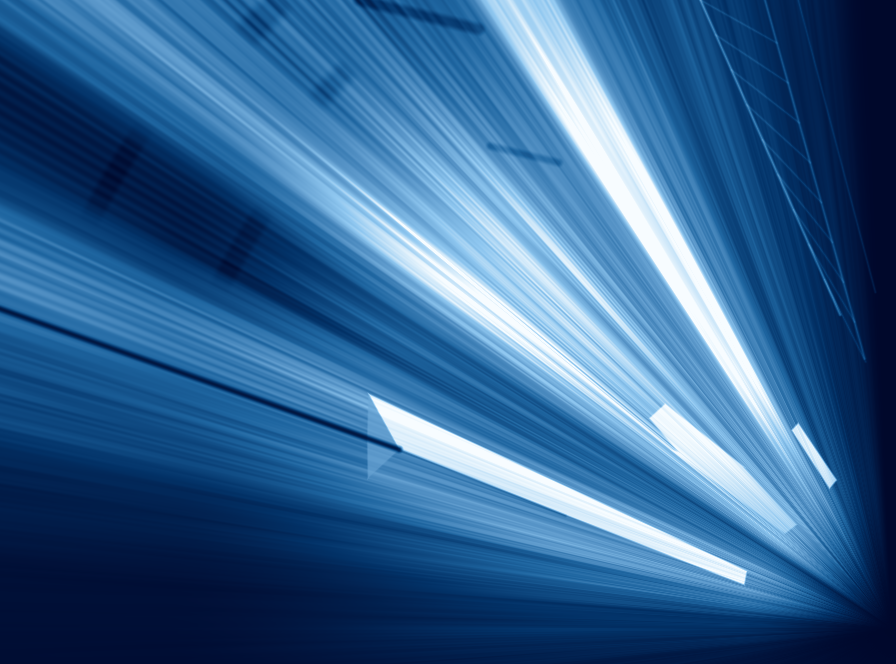
Reproduce this background procedurally as a Shadertoy shader.

```glsl
const float ASPECT = 1.347;
const vec2 VANISH = vec2(1.342, 0.053);
const float STREAK_GAIN = 0.42;
const float SLAT_PITCH = 0.011;
const float BEAM_ANGLE = 1.03;
const float GLOW_ANGLE = 0.675;
const int STRUTS = 9;

// Tones from darkest to brightest
const vec3 TONES[6] = vec3[6](
    vec3(0.00, 0.03, 0.17), vec3(0.01, 0.20, 0.41), vec3(0.12, 0.40, 0.63),
    vec3(0.34, 0.58, 0.78), vec3(0.56, 0.78, 0.94), vec3(0.97, 0.99, 1.00));

// Fan of light: angle, far brightness, near brightness
const vec3 FAN[15] = vec3[15](
    vec3(-0.25, 0.0, 0.05), vec3(0.05, 0.03, 0.18), vec3(0.17, 0.11, 0.42),
    vec3(0.27, 0.31, 0.58), vec3(0.42, 0.48, 0.66), vec3(0.46, 0.20, 0.44),
    vec3(0.53, 0.08, 0.47), vec3(0.57, 0.12, 0.34), vec3(0.61, 0.37, 0.60),
    vec3(0.67, 0.57, 0.74), vec3(0.76, 0.40, 0.70), vec3(0.90, 0.38, 0.60),
    vec3(1.10, 0.42, 0.58), vec3(1.20, 0.26, 0.33), vec3(1.42, 0.16, 0.12));
const float FAN_END = 1.53;

float hash(vec2 p) {
    vec3 q = fract(p.xyx * 0.1031);
    q += dot(q, q.yzx + 33.33);
    return fract((q.x + q.y) * q.z);
}

float noise(vec2 p) {
    vec2 i = floor(p), f = fract(p);
    f = f * f * (3.0 - 2.0 * f);
    vec2 e = vec2(1.0, 0.0);
    return mix(mix(hash(i), hash(i + e), f.x),
               mix(hash(i + e.yx), hash(i + e.xx), f.x), f.y);
}

float band(float x, float lo, float hi, float soft) {
    return smoothstep(lo - soft, lo + soft, x) * (1.0 - smoothstep(hi - soft, hi + soft, x));
}

float bump(float x, float centre, float width) {
    float d = (x - centre) / width;
    return exp(-d * d);
}

float segment(vec2 p, vec2 a, vec2 b, float width, float soft) {
    vec2 d = b - a;
    float t = clamp(dot(p - a, d) / dot(d, d), 0.0, 1.0);
    return 1.0 - smoothstep(width - soft, width + soft, length(p - a - d * t));
}

float side(vec2 p, vec2 a, vec2 b) {
    vec2 d = normalize(b - a), q = p - a;
    return d.x * q.y - d.y * q.x;
}

// Coverage of a convex quad with clockwise corners
float quad(vec2 p, vec2 a, vec2 b, vec2 c, vec2 d, float soft) {
    float dist = max(max(side(p, a, b), side(p, b, c)), max(side(p, c, d), side(p, d, a)));
    return 1.0 - smoothstep(-soft, soft, dist);
}

vec3 tone(float v) {
    vec3 colour = TONES[0];
    for (int i = 1; i < 6; i++)
        colour = mix(colour, TONES[i], clamp(v * 5.0 - float(i - 1), 0.0, 1.0));
    return colour;
}

void mainImage(out vec4 fragColor, in vec2 fragCoord) {
    vec2 p = fragCoord / iResolution.xy * vec2(ASPECT, 1.0);
    float px = 1.0 / iResolution.y;
    vec2 ray = vec2(VANISH.x - p.x, p.y - VANISH.y);
    float r = length(ray), a = atan(ray.y, ray.x);

    // Broad fan
    vec2 level = FAN[0].yz;
    for (int i = 1; i < 15; i++)
        level = mix(level, FAN[i].yz, smoothstep(FAN[i - 1].x, FAN[i].x, a));
    level *= 1.0 - smoothstep(FAN[14].x, FAN_END, a);
    float upper = smoothstep(0.2, 0.45, a);
    float v = mix(level.y, level.x, smoothstep(mix(0.4, 0.8, upper), mix(1.1, 1.25, upper), r));
    v += 0.22 * bump(a, GLOW_ANGLE, 0.04) * bump(r, 0.85, 0.33);
    v += 0.15 * bump(a, 0.79, 0.10) * bump(r, 0.75, 0.27);
    v -= 0.14 * bump(a, 0.497, 0.012) * bump(r, 0.95, 0.25);

    // Radial streaks and fine slats
    float streak = 0.40 * noise(vec2(a * 45.0, r * 1.5)) + 0.32 * noise(vec2(a * 120.0, r * 2.0))
                 + 0.28 * noise(vec2(a * 300.0, r * 3.0)) - 0.5;
    v *= 1.0 + 2.0 * STREAK_GAIN * streak;
    float slats = sin(a * 6.2832 / SLAT_PITCH);
    float ceiling = band(a, 0.74, 0.93, 0.03) * smoothstep(0.85, 1.05, r);
    float wall = band(a, 0.48, 0.58, 0.02) * smoothstep(0.95, 1.15, r);
    float rails = band(a, 0.36, 0.43, 0.01) * smoothstep(0.7, 0.9, r);
    v += slats * (0.045 * ceiling + 0.025 * wall + 0.05 * rails);

    // Cross bars on the panels
    v -= 0.05 * wall * (band(r, 1.12, 1.15, 0.006) + band(r, 1.34, 1.37, 0.006));
    v -= 0.10 * ceiling * (band(r, 1.16, 1.19, 0.01) + band(r, 1.30, 1.34, 0.01)) * band(a, 0.74, 0.80, 0.01);
    v -= 0.16 * segment(p, vec2(0.54, 1.0), vec2(0.72, 0.956), 0.008, 0.005);
    v -= 0.14 * segment(p, vec2(0.737, 0.78), vec2(0.84, 0.755), 0.005, 0.004);

    // Main beam
    float beam = band(a, BEAM_ANGLE - 0.043, BEAM_ANGLE + 0.055, 0.022);
    beam *= smoothstep(0.15, 0.46, r) * (1.0 - 0.2 * smoothstep(0.85, 1.1, r));
    v = mix(v, 1.0 + 0.35 * streak, beam);
    v *= smoothstep(0.0, 0.24, r);

    // Girders at the right
    vec2 topA = vec2(1.053, 1.0), endA = vec2(1.263, 0.526);
    vec2 topB = vec2(1.15, 1.0), endB = vec2(1.30, 0.46);
    v += 0.32 * segment(p, topA, endA, 0.0015, 1.5 * px);
    v += 0.20 * segment(p, topB, endB, 0.0015, 1.5 * px);
    v += 0.12 * segment(p, vec2(1.2, 1.0), vec2(1.316, 0.56), 0.001, 1.5 * px);
    for (int i = 0; i < STRUTS; i++) {
        float t = float(i) / float(STRUTS);
        v += 0.12 * segment(p, mix(topA, endA, t), mix(topB, endB, t + 0.12), 0.001, 1.5 * px);
    }

    // Dark rail and lit wedge
    float soft = 1.2 * px;
    vec2 tip = vec2(0.554, 0.407), fold = vec2(0.60, 0.323);
    vec2 foot = vec2(0.553, 0.279), far = vec2(1.119, 0.119);
    v = mix(v, 0.58 + 0.3 * streak, 0.7 * quad(p, fold, far, vec2(0.83, 0.199), foot, soft));
    v = mix(v, 0.68, 0.7 * quad(p, tip, fold, foot, vec2(0.552, 0.34), soft));
    v = mix(v, 1.0 + 0.2 * streak, 0.96 * quad(p, tip, vec2(1.123, 0.14), far, fold, soft));
    v = mix(v, 0.03, 0.9 * segment(p, vec2(0.0, 0.535), fold, 0.004, 0.004));
    v = mix(v, 0.2, 0.5 * segment(p, fold, vec2(0.85, 0.223), 0.001, 0.003));

    // Lit windows
    float panes = quad(p, vec2(0.976, 0.37), vec2(1.0, 0.392), vec2(1.12, 0.296), vec2(1.03, 0.307), soft);
    panes = max(panes, quad(p, vec2(1.01, 0.322), vec2(1.115, 0.30), vec2(1.198, 0.21), vec2(1.18, 0.196), soft));
    panes = max(panes, quad(p, vec2(1.19, 0.352), vec2(1.2, 0.363), vec2(1.258, 0.277), vec2(1.247, 0.264), soft));
    v = mix(v, mix(0.84, 1.0, smoothstep(0.18, 0.34, p.y)) + 0.15 * streak, 0.92 * panes);
    fragColor = vec4(tone(clamp(v, 0.0, 1.0)), 1.0);
}
```
